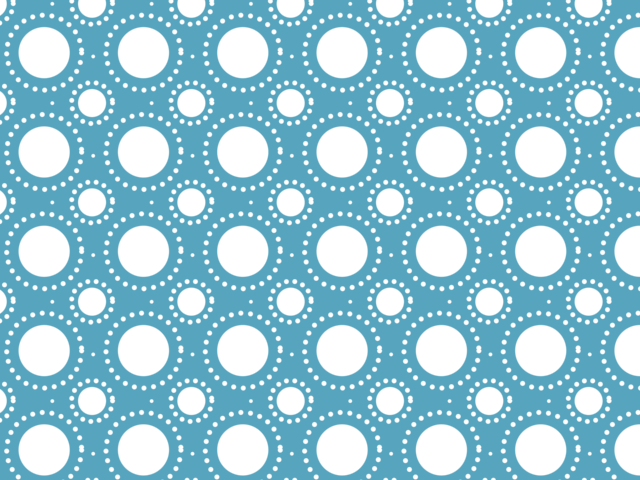
Give the GLSL for this pattern, as a Shadertoy shader.

```glsl
// Repeating white discs ringed with dots on a flat teal-blue ground

const float TAU = 6.2831853;
const vec3 GROUND = vec3(0.34, 0.645, 0.745);
const vec3 WHITE = vec3(1.0);

// All lengths are fractions of the canvas height
const float PERIOD = 0.2069;
const vec2 FIRST_CENTER = vec2(0.0920, 0.8903);

// Offset from the nearest copy of a center on the square lattice
vec2 repeatAround(vec2 p, vec2 center) {
    return mod(p - center + 0.5 * PERIOD, PERIOD) - 0.5 * PERIOD;
}

float disc(vec2 p, float radius) {
    return length(p) - radius;
}

vec2 polar(float radius, float angle) {
    return radius * vec2(cos(angle), sin(angle));
}

// Open ring of dots: the last dot falls just short of a full turn and overlaps the first
float dottedRing(vec2 p, float ringRadius, float dotRadius, float count, float startDeg, float stepDeg) {
    float start = radians(startDeg);
    float stepAngle = radians(stepDeg);
    float turn = mod(atan(p.y, p.x) - start, TAU);
    float index = clamp(floor(turn / stepAngle + 0.5), 0.0, count - 1.0);
    float nearest = disc(p - polar(ringRadius, start + index * stepAngle), dotRadius);
    float first = disc(p - polar(ringRadius, start), dotRadius);
    return min(nearest, first);
}

// Distance to the whole motif, repeated over the plane
float motif(vec2 p) {
    vec2 large = repeatAround(p, FIRST_CENTER);
    vec2 small = repeatAround(p, FIRST_CENTER + vec2(0.0998, -0.1050));
    vec2 speckBelow = repeatAround(p, FIRST_CENTER + vec2(0.0170, -0.1052));
    vec2 speckBeside = repeatAround(p, FIRST_CENTER + vec2(0.1022, -0.0080));

    float d = disc(large, 0.0533);
    d = min(d, dottedRing(large, 0.0781, 0.0051, 25.0, 4.0, 14.82));
    d = min(d, disc(small, 0.0292));
    d = min(d, dottedRing(small, 0.0427, 0.0050, 16.0, 8.0, 23.5));
    d = min(d, disc(speckBelow, 0.0038));
    return min(d, disc(speckBeside, 0.0038));
}

void mainImage(out vec4 fragColor, in vec2 fragCoord) {
    vec2 p = fragCoord / iResolution.y;
    float edge = 0.9 / iResolution.y;
    float coverage = 1.0 - smoothstep(-edge, edge, motif(p));
    fragColor = vec4(mix(GROUND, WHITE, coverage), 1.0);
}
```
